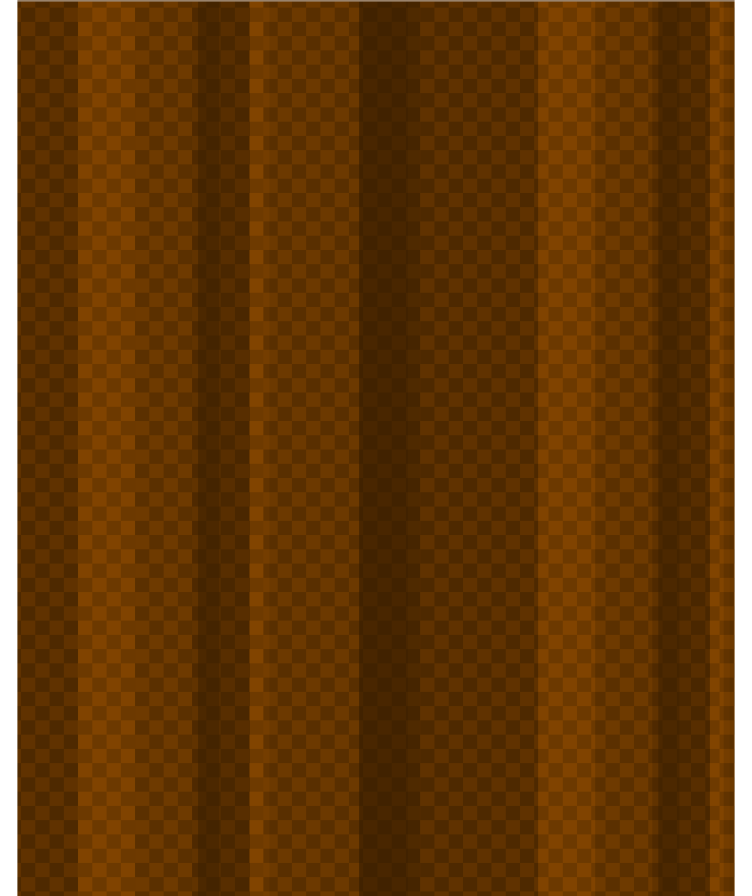
This pattern is drawn by a WebGL 1 fragment shader. Its source:

```glsl
precision highp float;
uniform vec2 u_resolution;

// Lengths are fractions of the canvas height, measured from its centre
#define CELL 0.01591
#define CELL_SHIFT vec2(0.0016, -0.0017)
#define FOLD_PERIOD 0.5137
#define FOLD_START -0.3327
#define HALF_WIDTH 0.4002
#define TOP_RIM 0.0018
#define CLOTH_TINT vec3(1.0, 0.527, 0.0)
#define RIM_COLOR vec3(0.60, 0.51, 0.42)
#define MARGIN_COLOR vec3(1.0)

// Antialiased step rising at edge
float softStep(float edge, float x, float blur) {
    return smoothstep(edge - blur, edge + blur, x);
}

// Switch to a new tone to the right of edge
void band(inout float tone, float edge, float value, float t, float blur) {
    tone = mix(tone, value, softStep(edge, t, blur));
}

// Tone of the light cells across one fold, t in 0..1
float foldTone(float t, float blur) {
    float tone = 0.375;
    band(tone, 0.000, 0.500, t, blur);
    band(tone, 0.124, 0.430, t, blur);
    band(tone, 0.248, 0.380, t, blur);
    band(tone, 0.261, 0.300, t, blur);
    band(tone, 0.307, 0.345, t, blur);
    band(tone, 0.373, 0.505, t, blur);
    band(tone, 0.403, 0.455, t, blur);
    band(tone, 0.416, 0.425, t, blur);
    band(tone, 0.611, 0.285, t, blur);
    band(tone, 0.717, 0.310, t, blur);
    band(tone, 0.743, 0.375, t, blur);
    band(tone, 1.000, 0.500, t, blur);
    return tone;
}

// Square wave of -1 and 1, changing sign at whole numbers
float squareWave(float x, float blur) {
    float toEdge = 0.5 - abs(fract(x) - 0.5);
    float side = 1.0 - 2.0 * mod(floor(x), 2.0);
    return side * smoothstep(-blur, blur, toEdge) * 2.0 - side;
}

// 1 on light cells, 0 on dark cells
float checker(vec2 q, float blur) {
    return 0.5 + 0.5 * squareWave(q.x, blur) * squareWave(q.y, blur);
}

void main() {
    vec2 p = (gl_FragCoord.xy - 0.5 * u_resolution) / u_resolution.y;
    float blur = 0.6 / u_resolution.y;

    // Vertical folds
    float t = fract((p.x - FOLD_START) / FOLD_PERIOD);
    float tone = foldTone(t, blur / FOLD_PERIOD);

    // Woven checks, fainter in the shadows
    float light = checker((p - CELL_SHIFT) / CELL, blur / CELL);
    float contrast = mix(0.03, 0.075, smoothstep(0.28, 0.40, tone));
    vec3 color = CLOTH_TINT * (tone - contrast * (1.0 - light));

    // Pale top rim and side margins
    color = mix(color, RIM_COLOR, softStep(0.5 - TOP_RIM, p.y, blur));
    color = mix(color, MARGIN_COLOR, softStep(HALF_WIDTH, abs(p.x), blur));

    gl_FragColor = vec4(color, 1.0);
}
```
